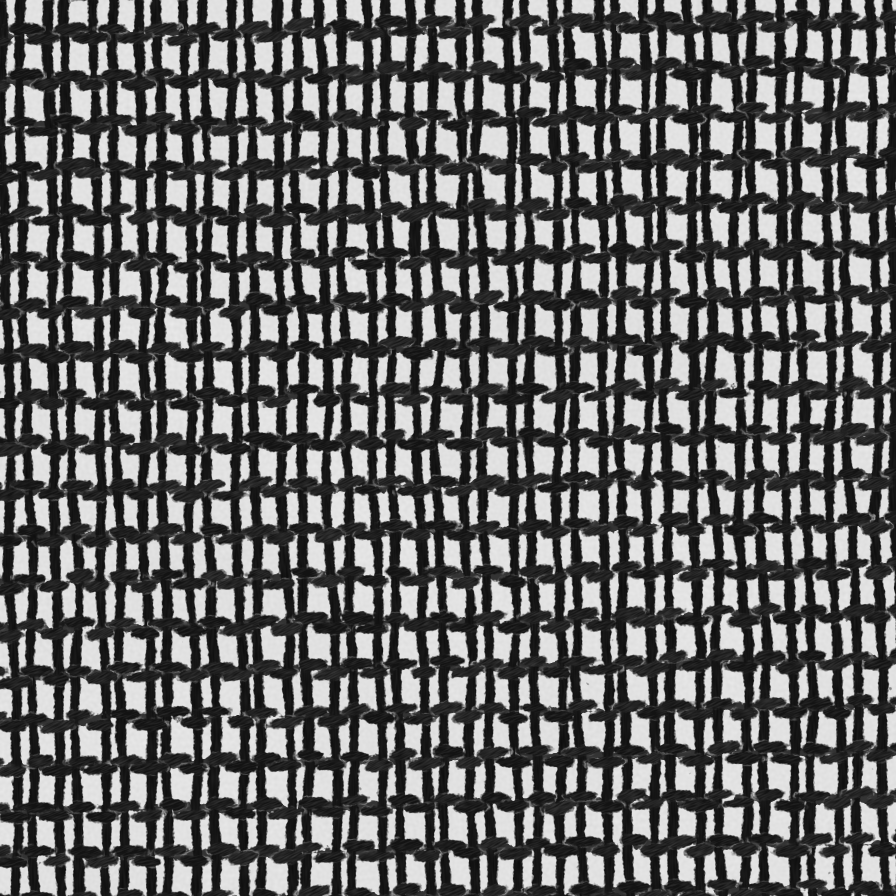
Give the GLSL for this texture, as a Shadertoy shader.

```glsl
// Open black weave of paired threads with fibrous cross floats over pale paper.

const float REPEATS = 19.6;               // cells across and down
const float TILT = 0.017;                 // slope of the whole weave
const vec2 PHASE = vec2(0.76, 0.302);     // cell offset at canvas centre
const float WARP = 0.14;                  // slow drift of the grid
const float FIRST_UPRIGHT = 0.16;         // thread centres in the cell
const float SECOND_UPRIGHT = 0.55;
const float THREAD_HALF = 0.106;          // half width of upright threads
const float THREAD_SWAY = 0.15;           // sideways wander of uprights
const float PAIR_DRIFT = 0.10;            // slow change of spacing in a pair
const vec2 FLOAT_HALF = vec2(0.35, 0.122); // half size of a cross float
const vec2 UPPER_FLOAT = vec2(0.63, 0.610);
const vec2 LOWER_FLOAT = vec2(0.07, 0.390);
const float WEFT_HALF = 0.115;            // half height of the hidden weft
const float SOFT = 0.026;                 // edge softness in cells
const float PAPER = 0.885;
const float THREAD = 0.080;
const float FLOAT_DARK = 0.075;
const float FLOAT_LIGHT = 0.20;
const float RIM = 0.62;                   // stray light fibres round floats

vec2 hash2(vec2 p) {
    p = vec2(dot(p, vec2(127.1, 311.7)), dot(p, vec2(269.5, 183.3)));
    return fract(sin(p) * 43758.55) * 2.0 - 1.0;
}

float gradientNoise(vec2 p) {
    vec2 i = floor(p), f = p - i;
    vec2 w = f * f * f * (f * (f * 6.0 - 15.0) + 10.0);
    float a = dot(hash2(i), f);
    float b = dot(hash2(i + vec2(1, 0)), f - vec2(1, 0));
    float c = dot(hash2(i + vec2(0, 1)), f - vec2(0, 1));
    float d = dot(hash2(i + vec2(1, 1)), f - vec2(1, 1));
    return mix(mix(a, b, w.x), mix(c, d, w.x), w.y);
}

float cover(float dist, float soft) {
    return 1.0 - smoothstep(-soft, soft, dist);
}

// Signed distance to the nearest upright of one family.
float uprightDistance(vec2 p, float centre, float seed) {
    float id = round(p.x - centre);
    vec2 along = vec2(id * 7.37 + seed, p.y);
    float sway = THREAD_SWAY * (gradientNoise(along * vec2(1.0, 0.35))
               + 0.5 * gradientNoise(along * vec2(1.0, 1.1) + 31.0));
    float width = THREAD_HALF * (1.0 + 0.5 * gradientNoise(along + 57.0));
    return abs(p.x - centre - id - sway) - width;
}

// Lays one family of cross floats over the shade below.
float layFloats(float shade, vec2 p, vec2 centre, float seed, float rough, float soft) {
    vec2 id = round(p - centre);
    vec2 jitter = hash2(id + seed), vary = hash2(id + seed + 17.0);
    vec2 q = p - centre - id - jitter * vec2(0.07, 0.035);
    q.y -= q.x * (0.04 + 0.09 * vary.x);
    vec2 size = FLOAT_HALF * (1.0 + vec2(0.17, 0.15) * vec2(vary.y, jitter.x));
    vec2 e = abs(q) / size;
    float dist = (sqrt(e.x * e.x * e.x + e.y * e.y) - 1.0) * size.y + rough;

    // Light broken rim, strongest at the ends that cross a thread
    float rim = cover(abs(dist - 0.014) - 0.014, soft);
    rim *= smoothstep(-0.1, 0.35, gradientNoise(p * 4.0 + seed)) * mix(0.35, 1.0, e.x);
    shade = mix(shade, max(shade, RIM), clamp(rim, 0.0, 1.0));

    // Slanted fibres along the float
    float fibre = gradientNoise(vec2(q.x * 4.0 + q.y * 3.0, q.y * 24.0 - q.x * 9.0) + id * 5.3 + seed);
    float tone = clamp(0.36 + fibre + 0.25 * vary.x, 0.0, 1.0);
    return mix(shade, mix(FLOAT_DARK, FLOAT_LIGHT, tone), cover(dist + 0.006, soft));
}

void mainImage(out vec4 fragColor, in vec2 fragCoord) {
    vec2 uv = fragCoord / iResolution.xy - 0.5;
    float soft = max(SOFT, 0.75 * REPEATS / min(iResolution.x, iResolution.y));

    // Tilted and gently warped cell grid
    vec2 p = (uv + TILT * vec2(uv.y, -uv.x)) * REPEATS + PHASE;
    vec2 slow = p * 0.22;
    p += WARP * vec2(gradientNoise(slow + 3.7), 0.7 * gradientNoise(slow + 41.3));
    float rough = 0.045 * gradientNoise(p * 7.0) + 0.025 * gradientNoise(p * 17.0);

    // Paper with fine grain and sparse specks
    float shade = PAPER + 0.035 * gradientNoise(p * 11.0) + 0.02 * gradientNoise(slow);
    shade -= 0.35 * smoothstep(0.52, 0.66, gradientNoise(p * 5.0 + 83.0));

    // Hidden weft between floats, worn open in places
    float wear = 0.13 * smoothstep(-0.1, 0.3, gradientNoise(p * 2.3 + 19.0));
    float weft = abs(fract(p.y) - 0.5) - WEFT_HALF + wear + 2.0 * rough;
    shade = mix(shade, FLOAT_LIGHT, cover(weft, soft));

    // Paired uprights with faint lengthwise fibres
    float drift = PAIR_DRIFT * gradientNoise(slow * vec2(0.6, 1.0) + 67.0);
    float first = uprightDistance(p, FIRST_UPRIGHT - drift, 0.5);
    float second = uprightDistance(p, SECOND_UPRIGHT + drift, 91.5);
    float threadTone = THREAD + 0.05 * gradientNoise(p * vec2(22.0, 3.0));
    shade = mix(shade, threadTone, cover(min(first, second) + rough, soft));

    // Two staggered families of floats
    shade = layFloats(shade, p, UPPER_FLOAT, 11.3, rough, soft);
    shade = layFloats(shade, p, LOWER_FLOAT, 47.9, rough, soft);

    fragColor = vec4(vec3(clamp(shade, 0.0, 1.0)), 1.0);
}
```
